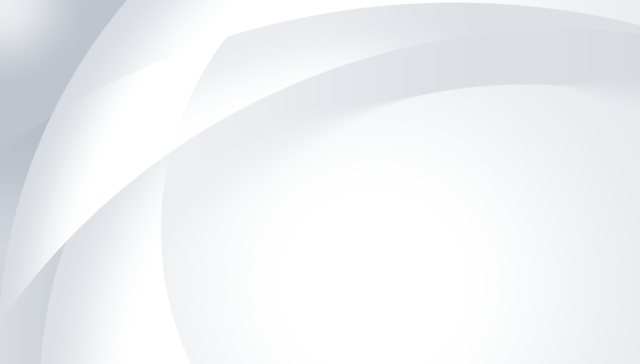
A Shadertoy shader for this background:

```glsl
// Depth inside a disc: positive inside, negative outside
float discDepth(vec2 p, vec2 center, float radius) {
    return radius - length(p - center);
}

// Edge coverage with a chosen softness
float cover(float depth, float softness) {
    return smoothstep(-softness, softness, depth);
}

// Cool grey: darker tones lean towards steel blue
vec3 coolGrey(float tone) {
    return tone + (1.0 - tone) * vec3(0.0, 0.11, 0.25);
}

// Tone that brightens from an edge to white across a width
float fadeToWhite(float edgeTone, float depth, float width) {
    return mix(edgeTone, 1.0, smoothstep(0.0, width, depth));
}

// Steel corner with a pale glow at the upper left
float cornerTone(vec2 p, float upperDepth, float aa) {
    float glow = smoothstep(0.02, 0.25, length(p - vec2(0.0, 1.0)));
    float above = mix(0.92, 0.745, glow);
    float below = mix(0.72, 0.82, smoothstep(0.65, 0.3, p.y));
    return mix(above, below, cover(upperDepth, aa + 0.03 * smoothstep(0.1, 0.0, p.x)));
}

// Band between the two sweeping arcs
float ribbonTone(vec2 p, float sweepDepth, float upperDepth, float innerDepth, float aa) {
    float left = fadeToWhite(0.85, sweepDepth, 0.18);
    float shade = mix(0.92, 0.865, smoothstep(0.75, 1.36, p.x));
    float fade = smoothstep(0.02, 0.2, upperDepth) * smoothstep(1.35, 0.8, p.x);
    float right = mix(shade, 0.995, fade);
    return mix(left, right, cover(innerDepth, aa));
}

// Bright bowl with a grey crescent along its upper rim
float bowlTone(vec2 p, float crescentDepth, float aa) {
    float radius = length(p - vec2(1.02, 0.22));
    float glow = mix(1.0, 0.915, smoothstep(0.2, 0.82, radius));
    float crescent = mix(0.928, 0.862, smoothstep(0.5, 1.36, p.x));
    crescent -= 0.015 * smoothstep(1.4, 1.75, p.x);
    float softness = aa + 0.1 * smoothstep(1.15, 0.65, p.x)
                        + 0.06 * smoothstep(1.5, 1.72, p.x);
    return mix(crescent, glow, cover(crescentDepth, softness));
}

void mainImage(out vec4 fragColor, in vec2 fragCoord) {
    vec2 p = fragCoord / iResolution.xy * vec2(1.7455, 1.0);
    float aa = 0.8 / iResolution.y;

    // Large arcs that divide the canvas
    float upper = discDepth(p, vec2(1.239, -1.098), 2.091);
    float lower = discDepth(p, vec2(1.534, -0.945), 1.864);
    float crescent = discDepth(p, vec2(1.436, -0.641), 1.409);
    float inner = discDepth(p, vec2(1.314, 0.368), 0.875);
    float sweep = discDepth(p, vec2(1.473, 0.045), 1.477);
    float fold = discDepth(p, vec2(1.295, -0.068), 1.186);

    // Upper sheet, then the ribbon over it
    float sheet = fadeToWhite(0.85, sweep, 0.23);
    sheet -= 0.075 * smoothstep(1.1, 1.75, p.x);
    float ribbon = ribbonTone(p, sweep, upper, inner, aa);
    float tone = mix(sheet, ribbon, cover(upper, aa));

    // Lower left folds and the bowl
    float foldShade = mix(0.84, 0.805, smoothstep(0.0, 0.17, p.x));
    float strip = mix(foldShade, fadeToWhite(0.865, fold, 0.25), cover(fold, aa));
    float base = mix(strip, bowlTone(p, crescent, aa), cover(inner, aa));
    tone = mix(tone, base, cover(lower, aa));

    // Everything lies within the left sweep except the steel corner
    float corner = cornerTone(p, upper, aa);
    tone = mix(corner, tone, max(cover(sweep, aa), cover(lower, aa)));

    fragColor = vec4(coolGrey(tone), 1.0);
}
```
